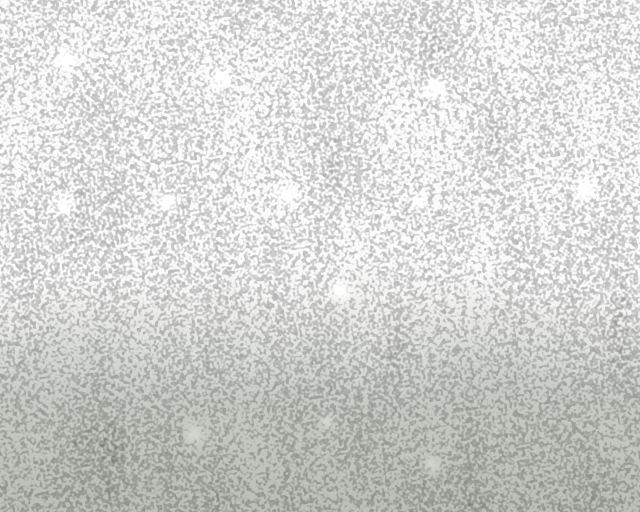
Give the GLSL for this texture, as a WebGL 2 fragment shader.

```glsl
#version 300 es
precision highp float;

uniform vec2 u_resolution;
out vec4 fragColor;

// Colours
const vec3 PALE_TOP = vec3(0.985, 0.985, 0.985);
const vec3 PALE_LOW = vec3(0.775, 0.787, 0.762);
const vec3 GLOW_TINT = vec3(0.06);
const float GRAIN_DEPTH_TOP = 0.205;
const float GRAIN_DEPTH_LOW = 0.150;

// Vertical fade, in canvas heights
const float FADE_START = 0.17;
const float FADE_END = 0.50;
const float FLOOR_SHADE = 0.035;

// Grain, in cells per canvas height
const float FINE_FREQ = 150.0;
const float COARSE_FREQ = 78.0;
const float COARSE_WEIGHT = 0.65;
const float EDGE_SOFTNESS = 0.16;
const float GRAIN_BIAS = -0.03;

// Uneven density of the grain
const float CLOUD_FREQ = 3.2;
const float CLOUD_STRENGTH = 0.34;
const vec2 STREAK_FREQ = vec2(14.0, 4.0);
const float STREAK_STRENGTH = 0.20;

// Soft glows
const float GLOW_GRID = 4.0;
const float GLOW_SHARE = 0.65;
const float GLOW_RADIUS = 0.017;

// Integer hash giving two values in 0..1
vec2 hash2(vec2 cell) {
    uvec2 q = uvec2(ivec2(floor(cell)) + 4096);
    uint h = q.x * 1597334677u ^ q.y * 3812015801u;
    h = (h ^ (h >> 15)) * 2246822519u;
    h = (h ^ (h >> 13)) * 3266489917u;
    h ^= h >> 16;
    return vec2(h & 65535u, h >> 16) / 65535.0;
}

vec2 gradientAt(vec2 cell) {
    float angle = 6.28318 * hash2(cell).x;
    return vec2(cos(angle), sin(angle));
}

float gradientNoise(vec2 p) {
    vec2 i = floor(p);
    vec2 f = p - i;
    vec2 u = f * f * f * (f * (f * 6.0 - 15.0) + 10.0);
    vec2 e = vec2(0.0, 1.0);
    float a = dot(gradientAt(i), f);
    float b = dot(gradientAt(i + e.yx), f - e.yx);
    float c = dot(gradientAt(i + e.xy), f - e.xy);
    float d = dot(gradientAt(i + e.yy), f - e.yy);
    return mix(mix(a, b, u.x), mix(c, d, u.x), u.y);
}

float clouds(vec2 p) {
    float sum = 0.0;
    float weight = 0.6;
    for (int i = 0; i < 4; i++) {
        sum += weight * gradientNoise(p);
        p = mat2(0.8, 0.6, -0.6, 0.8) * p * 2.1 + 17.3;
        weight *= 0.6;
    }
    return sum;
}

// One soft spot in some of the grid cells
float glows(vec2 p) {
    vec2 cell = floor(p * GLOW_GRID);
    vec2 centre = (cell + mix(vec2(0.22), vec2(0.78), hash2(cell + 91.0))) / GLOW_GRID;
    vec2 pick = hash2(cell + 233.0);
    float radius = GLOW_RADIUS * mix(0.65, 1.1, pick.y);
    vec2 offset = (p - centre) / radius;
    return step(pick.x, GLOW_SHARE) * exp(-dot(offset, offset));
}

void main() {
    vec2 p = gl_FragCoord.xy / u_resolution.y;

    // Pale ground, darker toward the bottom
    float cloud = clouds(p * CLOUD_FREQ + 5.7);
    float fade = smoothstep(FADE_START, FADE_END, p.y + 0.08 * cloud);
    vec3 colour = mix(PALE_LOW, PALE_TOP, fade);
    colour -= FLOOR_SHADE * (1.0 - smoothstep(0.0, 0.2, p.y));

    // Grain from two turned layers of noise
    mat2 turn = mat2(0.82, 0.57, -0.57, 0.82);
    float grain = gradientNoise(turn * p * FINE_FREQ + 31.4);
    grain += COARSE_WEIGHT * gradientNoise(p.yx * COARSE_FREQ + 7.9);

    // Clusters and short upright streaks
    float streak = gradientNoise(p * STREAK_FREQ + 12.6);
    float density = CLOUD_STRENGTH * cloud + STREAK_STRENGTH * streak;
    float glow = glows(p);
    float softness = EDGE_SOFTNESS + 0.5 * FINE_FREQ / u_resolution.y;
    float cover = smoothstep(-softness, softness, grain + density + GRAIN_BIAS - 0.45 * glow);

    // Flakes differ in tone and deepen inside the clusters
    float tone = 1.0 + 0.45 * gradientNoise(p * FINE_FREQ * 0.6 + 58.2);
    tone += 1.1 * smoothstep(0.06, 0.28, density) * smoothstep(0.1, 0.5, grain);
    float depth = mix(GRAIN_DEPTH_LOW, GRAIN_DEPTH_TOP, fade);
    colour -= depth * cover * tone * (1.0 - 0.55 * glow);

    colour += GLOW_TINT * glow;
    fragColor = vec4(clamp(colour, 0.0, 1.0), 1.0);
}
```
